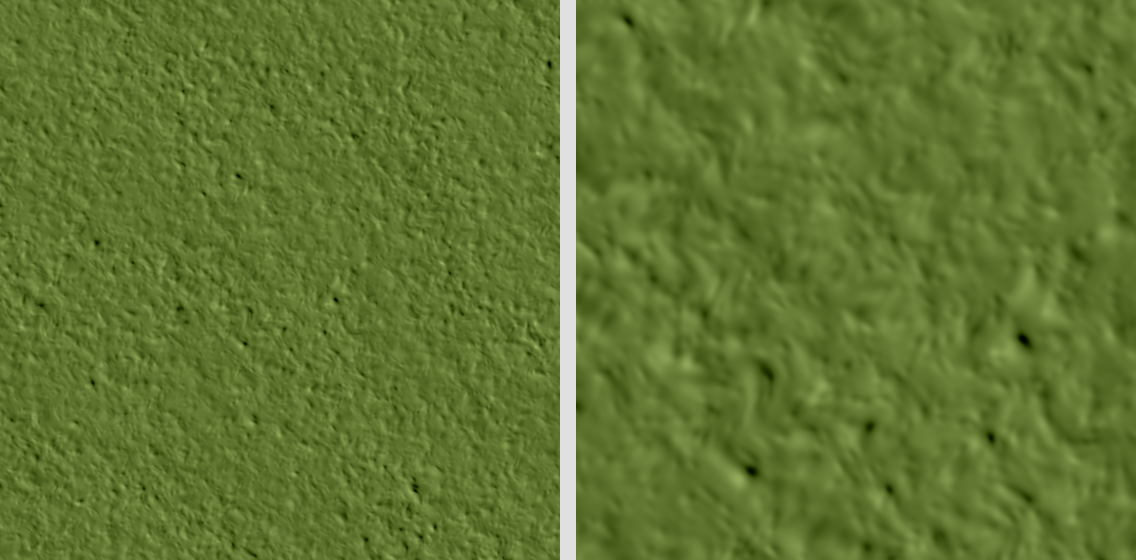
Left: the whole. Right: its middle third, enlarged.
Give the GLSL for this texture, as a Shadertoy shader.

```glsl
const vec3 MOSS = vec3(0.372, 0.454, 0.182);
const vec3 TONE_STEP = vec3(0.041, 0.042, 0.036);
const vec2 LIGHT_DIR = vec2(-0.85, -0.53);

vec3 hash3(vec2 cell) {
    vec3 q = fract(cell.xyx * vec3(0.1031, 0.1030, 0.0973));
    q += dot(q, q.yxz + 33.33);
    return fract((q.xxy + q.yzz) * q.zyx);
}

mat2 rotation(float angle) {
    float c = cos(angle), s = sin(angle);
    return mat2(c, s, -s, c);
}

// Slope of a field of soft bumps and dents, one per cell
vec2 bumpSlope(vec2 p, float tightness) {
    vec2 cell = floor(p);
    vec2 slope = vec2(0.0);
    for (int y = -1; y <= 1; y++) {
        for (int x = -1; x <= 1; x++) {
            vec2 id = cell + vec2(x, y);
            vec3 rnd = hash3(id + 200.0);
            vec2 d = p - id - rnd.xy;
            float bumpHeight = mix(-0.5, 1.0, rnd.z);
            slope -= 2.0 * tightness * bumpHeight * d * exp(-tightness * dot(d, d));
        }
    }
    return slope;
}

vec2 layerSlope(vec2 p, float cells, float angle) {
    mat2 turn = rotation(angle);
    return bumpSlope(turn * p * cells, 4.8) * turn;
}

// Gentle bending that hides the cell grid
vec2 bend(vec2 p, float amount) {
    vec2 a = sin(p.yx * vec2(83.0, 71.0) + 2.0 * sin(p * 37.0));
    vec2 b = sin(p.yx * vec2(157.0, 139.0) + 2.0 * sin(p * 61.0 + 1.7));
    return p + amount * (a + 0.5 * b);
}

// Broad uneven patches, roughly -1 to 1
float patches(vec2 p) {
    float wave = sin(dot(p, vec2(9.0, 13.0)) + 1.5 * sin(p.x * 7.0 - p.y * 4.0));
    wave += 0.7 * sin(dot(p, vec2(23.0, 17.0)) + 2.0 * sin(p.y * 11.0 - p.x * 8.0));
    return wave / 1.7;
}

void mainImage(out vec4 fragColor, in vec2 fragCoord) {
    vec2 uv = fragCoord / iResolution.y;
    vec2 p = bend(uv, 0.0025);

    // Plaster relief from coarse lumps to fine grain
    vec2 slope = 0.42 * layerSlope(p, 34.0, 0.4);
    slope += 0.66 * layerSlope(p, 66.0, 1.3);
    slope += 0.42 * layerSlope(p, 122.0, 2.5);

    // Side lighting, with rougher and smoother areas
    float roughness = 1.0 + 0.22 * patches(uv + 3.1);
    float tone = -2.0 * roughness * dot(slope, LIGHT_DIR);

    // Deep shade in the steepest crevices
    float crevice = max(-tone - 1.8, 0.0);
    tone -= 0.4 * crevice * crevice;
    tone += 0.22 * patches(uv.yx + 0.7);

    fragColor = vec4(clamp(MOSS + TONE_STEP * tone, 0.0, 1.0), 1.0);
}
```
